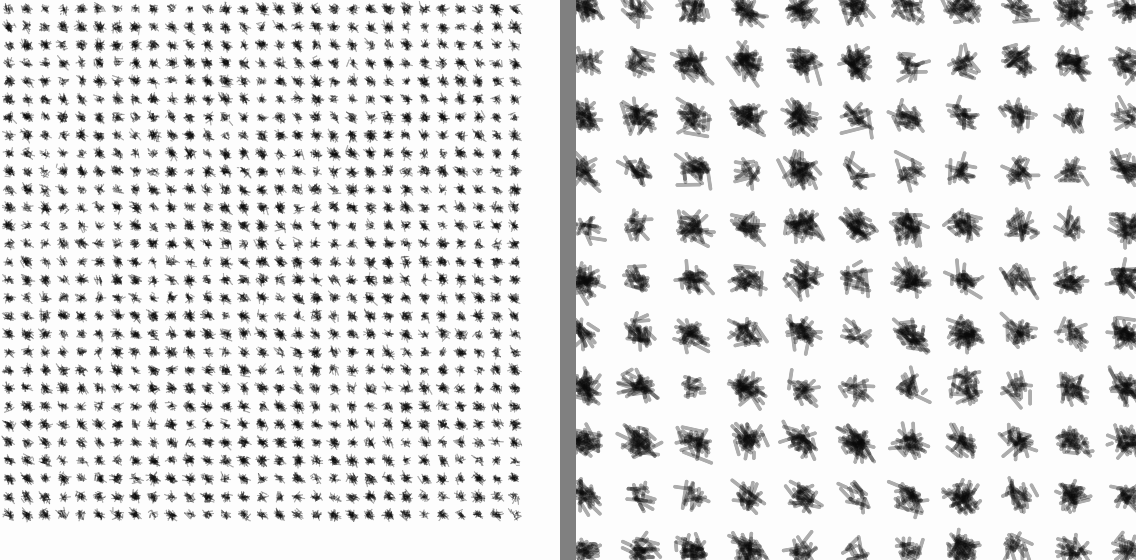
Left: the whole. Right: its middle third, enlarged.
Write a Shadertoy shader that draws this pattern.

```glsl
// A 29 by 29 grid of scribbled ink blots on near-white paper, set from the top left.
// Each blot is a pile of short translucent strokes between random points that
// cluster at the cell centre and lean along the falling diagonal.

const float CELLS_PER_CANVAS = 31.0;
const float BLOTS_PER_SIDE = 29.0;
const int MAX_STROKES = 42;
const float MIN_STROKES = 13.0;
const float STROKE_HALF_WIDTH = 0.035;
const float STROKE_ALPHA = 0.33;
const vec3 PAPER = vec3(0.992);
const vec3 INK = vec3(0.03);

vec2 hash2(vec2 p) {
    vec2 q = vec2(dot(p, vec2(127.1, 311.7)), dot(p, vec2(269.5, 183.3)));
    return fract(sin(q) * 43758.5453);
}

// Independent random pair for one cell and one seed
vec2 cellRandom(vec2 cell, float seed) {
    return hash2(cell + seed * vec2(0.137, 0.731));
}

float segmentDistance(vec2 p, vec2 a, vec2 b) {
    vec2 pa = p - a, ba = b - a;
    float t = clamp(dot(pa, ba) / max(dot(ba, ba), 1e-6), 0.0, 1.0);
    return length(pa - ba * t);
}

// Stroke end: centre-weighted scatter plus a shared diagonal shift
vec2 strokeEnd(vec2 cell, float seed, float reach) {
    vec2 scatter = cellRandom(cell, seed) + cellRandom(cell, seed + 1.0) - 1.0;
    vec2 pair = cellRandom(cell, seed + 2.0);
    float lean = pair.x + pair.y - 1.0;
    return clamp(reach * (0.85 * scatter + 0.45 * lean), -0.42, 0.42);
}

// Ink coverage of one blot; p is measured from the cell centre
float blot(vec2 p, vec2 cell, float pixel) {
    vec2 character = cellRandom(cell, 0.5);
    float strokes = mix(MIN_STROKES, float(MAX_STROKES), character.x);
    float reach = mix(0.32, 0.40, 0.5 * (character.x + character.y));
    p -= 0.05 * (cellRandom(cell, 1.5) - 0.5);

    float clearPaper = 1.0;
    for (int i = 0; i < MAX_STROKES; i++) {
        if (float(i) >= strokes) break;
        float seed = 3.0 + 6.0 * float(i);
        vec2 a = strokeEnd(cell, seed, reach);
        vec2 b = strokeEnd(cell, seed + 3.0, reach);
        float d = segmentDistance(p, a, b) - STROKE_HALF_WIDTH;
        float cover = 1.0 - smoothstep(-0.5 * pixel, 0.5 * pixel, d);
        clearPaper *= 1.0 - STROKE_ALPHA * cover;
    }
    return 1.0 - clearPaper;
}

void mainImage(out vec4 fragColor, in vec2 fragCoord) {
    // Grid coordinates run right and down from the top left corner
    vec2 uv = fragCoord / iResolution.y;
    vec2 grid = vec2(uv.x, 1.0 - uv.y) * CELLS_PER_CANVAS;
    vec2 cell = floor(grid);
    float pixel = CELLS_PER_CANVAS / iResolution.y;

    // The last rows and columns stay blank
    float ink = 0.0;
    if (max(cell.x, cell.y) < BLOTS_PER_SIDE) {
        ink = blot(fract(grid) - 0.5, cell, pixel);
    }
    fragColor = vec4(mix(PAPER, INK, ink), 1.0);
}
```
